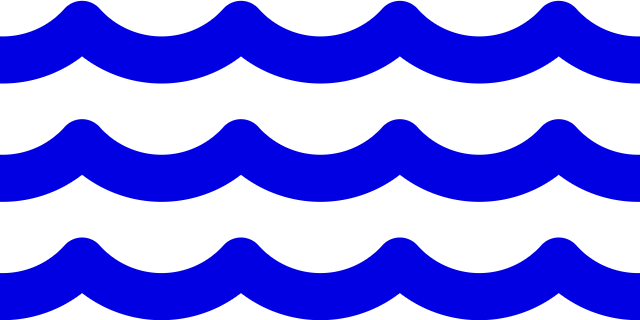
Give the GLSL for this pattern, as a Shadertoy shader.

```glsl
// Rows of scalloped blue waves on white. Each wave is a thick circular arc
// with round ends; folding space at the crests joins the arcs into bands,
// giving rounded crests above and sharp cusps below. Unit: canvas height.

#define WAVE_LENGTH   0.4965   // crest to crest
#define ROW_SPACING   0.3698   // band to band
#define TROUGH_X      0.5048   // centre of one trough
#define TROUGH_Y      0.0730   // centreline of the lowest trough
#define ARC_RADIUS    0.3327   // radius of the centreline
#define HALF_STROKE   0.0736   // half the band thickness
#define WAVE_BLUE     vec3(0.0, 0.0, 0.89)
#define PAPER_WHITE   vec3(1.0)

// Wraps x into one period centred on zero.
float repeatCentred(float x, float period) {
    return mod(x + 0.5 * period, period) - 0.5 * period;
}

// Signed distance to an upward-opening arc whose lowest point is the origin.
// The arc ends at (halfChord, rise) and at its mirror image.
float arcStroke(vec2 p, float halfChord, float rise) {
    p.x = abs(p.x);
    vec2 centre = vec2(0.0, ARC_RADIUS);
    vec2 tip = vec2(halfChord, rise);
    vec2 fromCentre = p - centre;
    vec2 toTip = tip - centre;
    bool pastTip = fromCentre.x * toTip.y < fromCentre.y * toTip.x;
    float d = pastTip ? length(p - tip)
                      : abs(length(fromCentre) - ARC_RADIUS);
    return d - HALF_STROKE;
}

void mainImage(out vec4 fragColor, in vec2 fragCoord) {
    vec2 p = fragCoord / iResolution.y - vec2(TROUGH_X, TROUGH_Y);

    // Height of the crest joints above the troughs
    float halfChord = 0.5 * WAVE_LENGTH;
    float rise = ARC_RADIUS - sqrt(ARC_RADIUS * ARC_RADIUS - halfChord * halfChord);

    // Repeat across and down, each row cell centred on its band
    float bandMiddle = 0.5 * rise;
    vec2 cell = vec2(repeatCentred(p.x, WAVE_LENGTH),
                     repeatCentred(p.y - bandMiddle, ROW_SPACING) + bandMiddle);

    // Edge smoothed over one pixel
    float d = arcStroke(cell, halfChord, rise);
    float ink = clamp(0.5 - d * iResolution.y, 0.0, 1.0);
    fragColor = vec4(mix(PAPER_WHITE, WAVE_BLUE, ink), 1.0);
}
```
